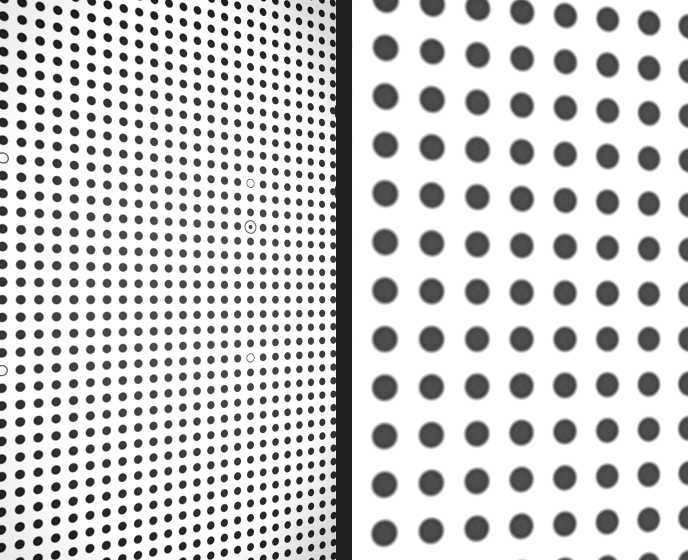
Left, the full canvas; right, a detail of the centre.
Write a WebGL 1 fragment shader that draws this pattern.

```glsl
precision highp float;
// Soft dark dots on a white board receding to the right, with a few ring markers.

uniform vec2 u_resolution;

float hash(vec2 p) {
  return fract(sin(dot(p, vec2(12.7, 78.2))) * 437.58);
}

// Perspective: canvas position (height = 1) to grid column and row.
vec2 boardCoords(vec2 p) {
  p.x -= 0.005 * (p.y - 0.465) * (1.0 - p.x / 0.45);
  float column = (p.x - 0.0039) / (0.03381 - 0.01362 * p.x);
  float row = (p.y - 0.4648) * (1.0 + 0.01362 * column) / 0.03164;
  return vec2(column, row);
}

float disc(float d, float radius, float blur) {
  return 1.0 - smoothstep(radius - blur, radius + blur, d);
}

float ring(float d, float radius, float halfWidth, float blur) {
  return disc(abs(d - radius), halfWidth, blur);
}

void main() {
  vec2 uv = gl_FragCoord.xy / u_resolution;
  vec2 board = boardCoords(gl_FragCoord.xy / u_resolution.y);
  vec2 cell = floor(board + 0.5);
  float d = length(board - cell);

  // Edge softness in grid units: one pixel widens with distance.
  float pixel = (1.0 + 0.01362 * board.x) / (0.03164 * u_resolution.y);
  float lineBlur = 0.6 * pixel;
  float dotBlur = max(0.055, 0.7 * pixel);

  // Markers sit at the corners of a 16 by 12 block, plus one target.
  bool isRing = mod(cell.x + 0.5, 16.0) < 1.0 && abs(abs(cell.y - 2.0) - 6.0) < 0.5;
  bool isTarget = distance(cell, vec2(16.0, 5.0)) < 0.5;

  // Lighting: dots and board both darken towards the corners.
  vec2 c = uv * 2.0 - 1.0;
  float falloff = smoothstep(0.2, 1.25, length((c - vec2(0.1, -0.02)) * vec2(0.65, 1.0)));
  float paper = 1.0 - 0.17 * smoothstep(0.95, 1.41, length(c)) * mix(0.45, 1.0, uv.x);
  float ink = mix(0.3, 0.11, falloff);

  // Faint mottling and a slightly darker rim inside each dot.
  ink += 0.012 * sin(board.x * 31.0 + 2.0 * sin(board.y * 23.0)) * sin(board.y * 37.0);
  ink -= 0.03 * smoothstep(0.1, 0.22, d);

  float radius = 0.268 + 0.008 * (hash(cell) - 0.5);
  float cover = disc(d, radius, dotBlur);
  if (isRing) {
    cover = 0.75 * ring(d, 0.285, 0.035, lineBlur);
  } else if (isTarget) {
    cover = max(disc(d, 0.145, lineBlur), 0.8 * ring(d, 0.43, 0.04, lineBlur));
  }

  // Two large discs just past the right edge.
  float edgeRow = board.y < 11.0 ? 8.0 : 14.0;
  cover = max(cover, disc(distance(board, vec2(24.0, edgeRow)), 0.88, lineBlur));

  gl_FragColor = vec4(vec3(mix(paper, ink, cover)), 1.0);
}
```
